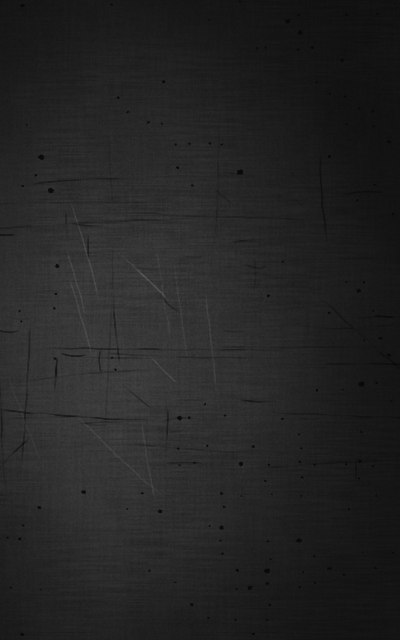
Reproduce this texture procedurally as a Shadertoy shader.

```glsl
// Worn charcoal metal plate: soft off-centre glow, brushed grain, scratches and pits.
#define GLOW_CENTRE vec2(0.31, 0.45)
#define GLOW_TONE 0.222
#define EDGE_TONE 0.076
#define MOTTLE 0.30
#define BRUSH 0.15
#define GRAIN 0.15
#define DARK_SCRATCHES 64
#define LIGHT_SCRATCHES 12
#define PIT_CELL 0.024
#define PIT_SHARE 0.32

float hash(vec2 p) {
    vec3 q = fract(vec3(p.xyx) * 0.1031);
    q += dot(q, q.yzx + 33.33);
    return fract((q.x + q.y) * q.z);
}

float noise(vec2 p) {
    vec2 i = floor(p), f = fract(p);
    f = f * f * (3.0 - 2.0 * f);
    return mix(mix(hash(i), hash(i + vec2(1, 0)), f.x),
               mix(hash(i + vec2(0, 1)), hash(i + vec2(1, 1)), f.x), f.y);
}

float fbm(vec2 p) {
    float sum = 0.0, amp = 0.5;
    for (int i = 0; i < 5; i++) {
        sum += amp * noise(p);
        p = mat2(1.6, 1.2, -1.2, 1.6) * p + 17.3;
        amp *= 0.5;
    }
    return sum;
}

// Coverage of a thin, slightly bowed stroke with tapered ends
float stroke(vec2 p, vec2 centre, float angle, float halfLength, float width, float bow) {
    float c = cos(angle), s = sin(angle);
    vec2 q = mat2(c, -s, s, c) * (p - centre);
    float t = q.x / halfLength;
    q.y += bow * t * t + 0.0025 * (noise(vec2(q.x * 40.0, centre.x * 91.0)) - 0.5);
    float soft = 1.0 / iResolution.y;
    float line = 1.0 - smoothstep(width, width + soft, abs(q.y));
    return line * (1.0 - smoothstep(0.6, 1.0, abs(t)));
}

// Mostly level dark scratches, with some upright ones
float darkScratches(vec2 p, float aspect) {
    float sum = 0.0;
    for (int i = 0; i < DARK_SCRATCHES; i++) {
        float k = float(i);
        vec2 centre = vec2(hash(vec2(k, 1.7)) * aspect, 0.26 + 0.48 * hash(vec2(k, 5.1)));
        float tilt = hash(vec2(k, 9.3)) - 0.5;
        float angle = tilt * 0.18 + (i % 4 == 0 ? 1.57 : 0.0) + (i % 9 == 5 ? 2.4 : 0.0);
        float size = hash(vec2(k, 13.9));
        float halfLength = 0.02 + 0.20 * size * size * size;
        float depth = 0.12 + 0.38 * hash(vec2(k, 21.4));
        sum += depth * stroke(p, centre, angle, halfLength, 0.0006, 0.008 * tilt);
    }
    return min(sum, 0.6);
}

// Bright steep scratches around the glow
float lightScratches(vec2 p, float aspect) {
    float sum = 0.0;
    for (int i = 0; i < LIGHT_SCRATCHES; i++) {
        float k = float(i) + 70.0;
        vec2 spread = vec2(hash(vec2(k, 2.2)), hash(vec2(k, 6.8))) - 0.5;
        vec2 centre = GLOW_CENTRE * vec2(aspect, 1.0) + spread * vec2(0.32, 0.36);
        float angle = i % 3 == 0 ? -0.75 : -1.35 - 0.3 * spread.x;
        float halfLength = 0.03 + 0.08 * hash(vec2(k, 11.5));
        float shine = 0.08 + 0.22 * hash(vec2(k, 15.6));
        sum += shine * stroke(p, centre, angle, halfLength, 0.0005, 0.006 * spread.y);
    }
    return sum;
}

// Sparse ragged pits gathered in loose clusters
float pits(vec2 p) {
    vec2 id = floor(p / PIT_CELL);
    vec2 jitter = 0.25 + 0.5 * vec2(hash(id + 3.1), hash(id + 47.7));
    float size = hash(id + 88.2);
    float radius = 0.0009 + 0.0026 * pow(size, 5.0);
    float cluster = smoothstep(0.35, 0.75, noise(id * 0.23 + 5.0));
    float present = step(hash(id + 120.4), PIT_SHARE * cluster);
    float ragged = 0.0016 * (noise(p * 420.0) - 0.5);
    float d = length((p - (id + jitter) * PIT_CELL) * vec2(0.85, 1.0)) + ragged;
    return present * (1.0 - smoothstep(radius - 0.0005, radius + 1.0 / iResolution.y, d));
}

void mainImage(out vec4 fragColor, in vec2 fragCoord) {
    vec2 uv = fragCoord / iResolution.xy;
    vec2 p = fragCoord / iResolution.y;
    float aspect = iResolution.x / iResolution.y;

    // Glow fading to dark edges
    float reach = length((uv - GLOW_CENTRE) * vec2(1.0, 1.1));
    float tone = mix(GLOW_TONE, EDGE_TONE, smoothstep(0.05, 0.76, reach));

    // Cloudy stains, brushed fibres and fine grain
    float stain = fbm(p * 7.0 + 4.0) - 0.48;
    float level = noise(p * vec2(28.0, 430.0)) - 0.5;
    float upright = noise(p * vec2(400.0, 22.0) + 60.0) - 0.5;
    float patchy = smoothstep(0.3, 0.7, fbm(p * 9.0 + 31.0));
    float grain = noise(p * 500.0 + 9.0) - 0.5;
    tone *= 1.0 + MOTTLE * stain + BRUSH * level * (0.4 + patchy)
          + 0.5 * BRUSH * upright + GRAIN * grain;

    // Wear marks
    float wear = 0.35 + 0.65 * smoothstep(0.35, 0.6, noise(p * 30.0 + 12.0));
    tone *= 1.0 - darkScratches(p, aspect) * wear;
    tone *= 1.0 + lightScratches(p, aspect);
    tone = mix(tone, 0.03, 0.9 * pits(p));

    fragColor = vec4(vec3(tone), 1.0);
}
```
